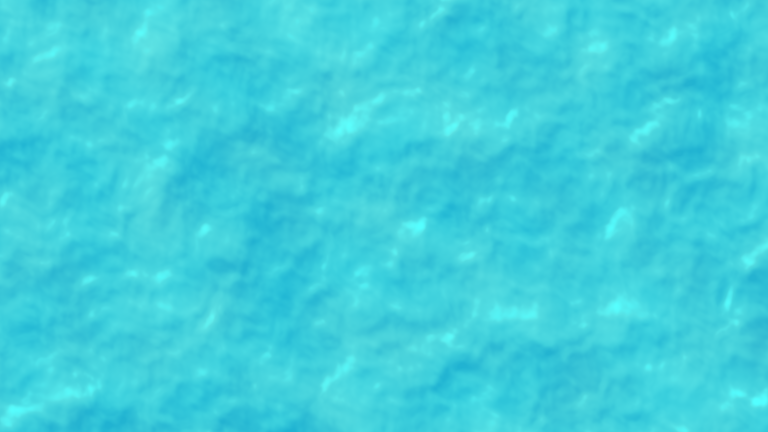
A Shadertoy shader for this texture:

```glsl
#define BUMP_SCALE 6.5
#define BUMP_GAIN 0.48
#define BROAD_SCALE 3.0
#define WARP 0.018
#define LIGHT_STEP 0.010
#define SLOPE_NORM 8.5
#define DEEP vec3(0.140, 0.705, 0.820)
#define MIDDLE vec3(0.245, 0.812, 0.860)
#define PALE vec3(0.335, 0.880, 0.895)
#define GLINT vec3(0.340, 1.000, 1.000)

// Integer hash giving a unit gradient for a lattice cell
vec2 cellGradient(vec2 cell) {
    uvec2 q = uvec2(ivec2(cell) + 4096);
    uint n = q.x * 1597334677u ^ q.y * 3812015801u;
    n = (n ^ (n >> 15)) * 2246822519u;
    n = (n ^ (n >> 13)) * 3266489917u;
    n ^= n >> 16;
    float angle = 6.28318 * float(n >> 8) / 16777216.0;
    return vec2(cos(angle), sin(angle));
}

// Gradient noise with a quintic fade
float gradientNoise(vec2 p) {
    vec2 cell = floor(p), f = p - cell;
    vec2 fade = f * f * f * (f * (f * 6.0 - 15.0) + 10.0);
    vec2 e = vec2(1.0, 0.0);
    float a = dot(cellGradient(cell), f);
    float b = dot(cellGradient(cell + e.xy), f - e.xy);
    float c = dot(cellGradient(cell + e.yx), f - e.yx);
    float d = dot(cellGradient(cell + e.xx), f - e.xx);
    return mix(mix(a, b, fade.x), mix(c, d, fade.x), fade.y);
}

// Rounded domes over flatter hollows, centred near zero
float dome(vec2 p) {
    float n = gradientNoise(p);
    return 0.8 * n + 0.6 * (sqrt(n * n + 0.01) - 0.23);
}

// Lumpy relief, each octave turned to hide the lattice
float relief(vec2 p) {
    vec2 warp = vec2(gradientNoise(p * 9.0 + 31.0), gradientNoise(p * 9.0 + 77.0));
    vec2 q = (p + WARP * warp) * BUMP_SCALE;
    float height = 0.0, amplitude = 1.0;
    for (int i = 0; i < 4; i++) {
        height += amplitude * dome(q);
        q = mat2(1.6, 1.2, -1.2, 1.6) * q + 17.3;
        amplitude *= BUMP_GAIN;
    }
    return height;
}

void mainImage(out vec4 fragColor, in vec2 fragCoord) {
    vec2 p = fragCoord / iResolution.y;

    // Light falls from the upper left
    vec2 toLight = normalize(vec2(-0.5, 0.85)) * LIGHT_STEP;
    float height = relief(p);
    float slope = (relief(p - toLight) - relief(p + toLight))
                / (2.0 * LIGHT_STEP * SLOPE_NORM);

    // Broad drifts, relief and shading set the tone
    float broad = gradientNoise(p * BROAD_SCALE + 5.7);
    float tone = 0.54 + 0.21 * slope + 0.45 * height + 0.45 * broad;
    vec3 color = mix(DEEP, MIDDLE, clamp(2.0 * tone, 0.0, 1.0));
    color = mix(color, PALE, clamp(2.0 * tone - 1.0, 0.0, 1.0));

    // Bright crests on the lit sides
    float crest = slope + 0.9 * height + 0.4 * broad;
    color = mix(color, GLINT, smoothstep(0.8, 2.9, crest));

    // Faint milky haze
    float haze = gradientNoise(p * 7.0 + 52.0);
    color += haze * vec3(0.06, 0.01, -0.01);

    fragColor = vec4(color, 1.0);
}
```
